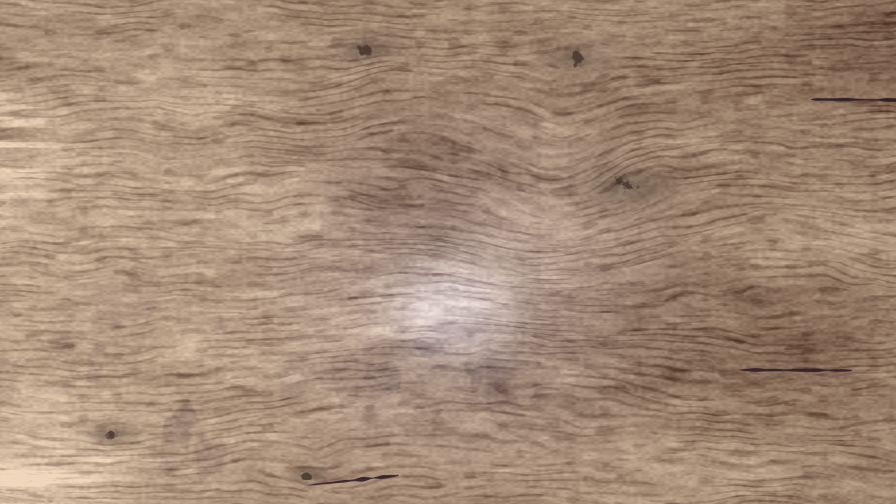
Reproduce this texture procedurally as a Shadertoy shader.

```glsl
// Worn oak board: fine horizontal grain bent by a height field, with knots,
// cracks, soft stains and a cool patch of reflected light near the centre.
// Thin broken ring lines and short pores are drawn along the bent field.

#define DARK_WOOD vec3(0.445, 0.335, 0.265)
#define LIGHT_WOOD vec3(0.86, 0.76, 0.655)
#define KNOT_COLOR vec3(0.25, 0.18, 0.16)
#define CRACK_COLOR vec3(0.17, 0.11, 0.15)
#define COOL_TINT vec3(0.0, 0.025, 0.085)
#define BASE_TONE 0.46
#define RING_COUNT 58.0
#define PORE_COUNT 135.0
#define BROAD_CONTRAST 1.30
#define GRAIN_CONTRAST 1.0

// x, y and radius of each knot
const vec3 KNOTS[5] = vec3[5](
    vec3(0.725, 0.903, 0.016), vec3(1.146, 0.884, 0.017), vec3(1.243, 0.630, 0.024),
    vec3(0.609, 0.056, 0.011), vec3(0.222, 0.140, 0.014));

// start and end of each crack
const vec4 CRACKS[3] = vec4[3](
    vec4(1.610, 0.803, 1.850, 0.801), vec4(1.455, 0.266, 1.690, 0.265),
    vec4(0.610, 0.037, 0.790, 0.057));

float hash(vec2 p) {
    vec3 q = fract(p.xyx * vec3(0.1031, 0.1030, 0.0973));
    q += dot(q, q.yzx + 33.33);
    return fract((q.x + q.y) * q.z);
}

float noise(vec2 p) {
    vec2 i = floor(p), f = fract(p);
    f = f * f * (3.0 - 2.0 * f);
    return mix(mix(hash(i), hash(i + vec2(1, 0)), f.x),
               mix(hash(i + vec2(0, 1)), hash(i + vec2(1, 1)), f.x), f.y);
}

float fbm(vec2 p) {
    float sum = 0.0, gain = 0.5;
    for (int i = 0; i < 4; i++) {
        sum += gain * noise(p);
        p = p * 2.03 + 17.3;
        gain *= 0.5;
    }
    return sum / 0.9375;
}

float blob(vec2 p, vec2 center, vec2 radius) {
    vec2 d = (p - center) / radius;
    return exp(-dot(d, d));
}

// Height whose level lines are the grain lines
float grainHeight(vec2 p) {
    float v = p.y + 0.08 * (fbm(p * vec2(1.5, 2.2) + 4.0) - 0.5);
    v += 0.014 * noise(p * vec2(8.0, 13.0)) + 0.004 * noise(p * vec2(26.0, 30.0));
    v += 0.075 * blob(p, vec2(1.10, 0.59), vec2(0.18, 0.20));
    v -= 0.050 * blob(p, vec2(0.87, 0.26), vec2(0.28, 0.20));
    for (int i = 0; i < 5; i++) {
        vec3 k = KNOTS[i];
        v -= 0.5 * (p.y - k.y) * blob(p, k.xy, k.z * vec2(4.0, 2.2));
    }
    return v;
}

// Broad light and dark areas of the board
float broadTone(vec2 p) {
    float t = 0.25 * blob(p, vec2(0.05, 0.60), vec2(0.65, 0.28));
    t += 0.28 * blob(p, vec2(0.0, 0.08), vec2(0.50, 0.24));
    t += 0.22 * blob(p, vec2(1.08, 0.53), vec2(0.16, 0.09));
    t += 0.16 * blob(p, vec2(1.62, 0.52), vec2(0.25, 0.07));
    t += 0.10 * blob(p, vec2(1.20, 0.06), vec2(0.50, 0.10));
    t -= 0.26 * blob(p, vec2(0.83, 0.67), vec2(0.19, 0.15));
    t -= 0.24 * blob(p, vec2(1.48, 0.28), vec2(0.42, 0.20));
    t -= 0.18 * blob(p, vec2(1.70, 0.90), vec2(0.60, 0.25));
    return t + 0.25 * (fbm(p * vec2(3.0, 6.0) + 40.0) - 0.5);
}

// Short thin dashes along the grain; coverage falls as the threshold rises
float dashes(float x, float v, float count, float threshold) {
    return smoothstep(threshold, threshold + 0.22, noise(vec2(x * 30.0, v * count)));
}

// Rings, dark pores and light flecks that follow the grain
float grainTone(vec2 p, float v) {
    float wobble = 1.6 * noise(vec2(p.x * 5.0, v * 20.0)) + 0.5 * noise(vec2(p.x * 19.0, v * 34.0));
    float phase = abs(fract(v * RING_COUNT + wobble) - 0.5);
    float broken = smoothstep(0.30, 0.65, noise(vec2(p.x * 11.0, v * 36.0) + 9.0));
    float t = 0.055 - 0.24 * broken * (1.0 - smoothstep(0.04, 0.24, phase));
    t += 0.26 * (fbm(vec2(p.x * 2.2, v * 11.0)) - 0.5);
    t += 0.16 * (noise(vec2(p.x * 8.0, v * 46.0)) - 0.5);
    t += 0.20 * (noise(vec2(p.x * 24.0, v * PORE_COUNT)) - 0.5);
    t -= 0.19 * dashes(p.x, v + 3.1, PORE_COUNT, 0.66);
    t -= 0.15 * dashes(p.x * 0.5, v + 7.7, PORE_COUNT * 0.7, 0.70);
    t += 0.13 * dashes(p.x * 0.8, v + 5.3, PORE_COUNT * 0.8, 0.68);
    return t + 0.20 * (noise(p * vec2(130.0, 230.0)) - 0.5);
}

float crackMask(vec2 p, vec4 c) {
    vec2 along = c.zw - c.xy;
    float h = clamp(dot(p - c.xy, along) / dot(along, along), 0.0, 1.0);
    float d = length(p - c.xy - along * h) + 0.004 * (noise(p * vec2(50.0, 60.0)) - 0.4);
    float width = 0.0028 * sqrt(h * (1.0 - h) * 4.0);
    return 1.0 - smoothstep(width - 0.001, width + 0.002, d);
}

void mainImage(out vec4 fragColor, in vec2 fragCoord) {
    vec2 p = fragCoord / iResolution.y;
    float v = grainHeight(p);
    float tone = BASE_TONE + BROAD_CONTRAST * broadTone(p) + GRAIN_CONTRAST * grainTone(p, v);

    // Stains at the lower left and under the glare
    float stainArea = blob(p, vec2(0.30, 0.22), vec2(0.22, 0.17))
                    + blob(p, vec2(0.86, 0.25), vec2(0.16, 0.07));
    float stain = stainArea * smoothstep(0.54, 0.64, fbm(p * vec2(14.0, 12.0) + 2.0));
    tone -= 0.30 * stain;

    // Reflected light, broken up by the grain
    float glare = blob(p, vec2(0.89, 0.38), vec2(0.11, 0.09));
    float haze = blob(p, vec2(0.92, 0.42), vec2(0.30, 0.26));
    float sheen = smoothstep(0.35, 0.75, noise(vec2(p.x * 12.0, v * 85.0) + 5.0));
    tone += glare * (0.22 + 0.28 * sheen);

    // Bright ridges at the left edge
    float edge = blob(p, vec2(0.0, 0.72), vec2(0.13, 0.11)) + blob(p, vec2(0.0, 0.04), vec2(0.20, 0.06));
    float ridge = smoothstep(0.55, 0.75, noise(vec2(p.x * 4.0, p.y * 80.0) + 13.0));
    tone += 0.45 * edge * ridge;

    vec3 color = mix(DARK_WOOD, LIGHT_WOOD, clamp(tone, -0.3, 1.2));
    color += COOL_TINT * clamp(haze * 0.75 + glare + 0.4 * stain, 0.0, 1.5);

    // Ragged knots with a dim halo
    for (int i = 0; i < 5; i++) {
        vec3 k = KNOTS[i];
        float d = length((p - k.xy) * vec2(0.9, 1.1)) / k.z + 2.2 * (fbm(p * 75.0) - 0.5);
        color *= 1.0 - 0.22 * blob(p, k.xy, k.z * vec2(3.2, 1.5));
        color = mix(color, KNOT_COLOR, 0.75 * (1.0 - smoothstep(0.35, 0.85, d)));
    }
    for (int i = 0; i < 3; i++) color = mix(color, CRACK_COLOR, 0.9 * crackMask(p, CRACKS[i]));

    fragColor = vec4(clamp(color, 0.0, 1.0), 1.0);
}
```
